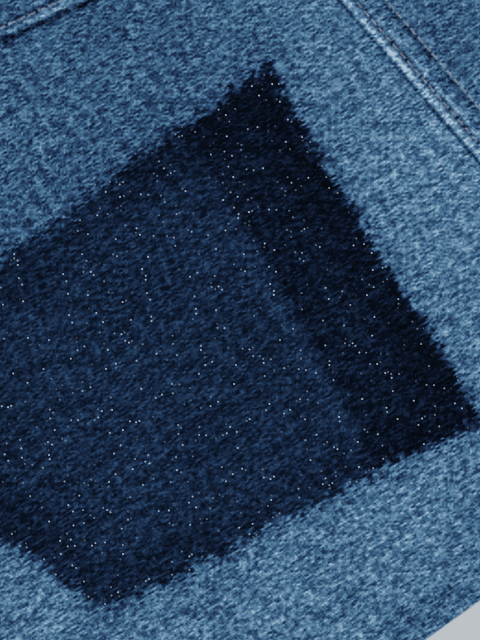
A WebGL 2 fragment shader for this texture:

```glsl
#version 300 es
precision highp float;

uniform vec2 u_resolution;
out vec4 fragColor;

// Indigo ramp, from raw denim to bleached thread
const vec3 INDIGO[6] = vec3[6](
  vec3(0.04, 0.075, 0.14), vec3(0.09, 0.16, 0.27), vec3(0.17, 0.29, 0.43),
  vec3(0.28, 0.44, 0.57), vec3(0.44, 0.58, 0.69), vec3(0.68, 0.76, 0.82));
const vec3 BACKDROP = vec3(0.74, 0.76, 0.78);
const vec3 STITCH = vec3(0.52, 0.56, 0.62);

// Layout, in canvas widths
const vec2 PATCH_LEFT = vec2(0.0, 0.781);
const vec2 PATCH_TOP = vec2(0.552, 1.185);
const vec2 PATCH_RIGHT = vec2(0.996, 0.462);
const vec2 PATCH_BOTTOM = vec2(0.217, 0.064);
const vec2 PATCH_LOW_LEFT = vec2(0.0, 0.222);
const vec2 FOLD_TOP = vec2(0.451, 0.917);
const vec2 FOLD_END = vec2(0.747, 0.396);
const vec2 SEAM_START = vec2(0.708, 1.333);
const vec2 SEAM_END = vec2(1.0, 0.995);
const vec2 HEM_START = vec2(0.0, 1.255);
const vec2 HEM_END = vec2(0.174, 1.333);

const float TWILL_ANGLE = 0.52;
const vec2 THREAD_FREQ = vec2(105.0, 225.0);
const float SPECK_FREQ = 125.0;
const float STITCH_STEP = 0.023;

float hash(vec2 p) {
  return fract(sin(dot(p, vec2(127.1, 311.7))) * 43758.5453);
}

float noise(vec2 p) {
  vec2 i = floor(p), f = fract(p);
  f = f * f * (3.0 - 2.0 * f);
  return mix(mix(hash(i), hash(i + vec2(1, 0)), f.x),
             mix(hash(i + vec2(0, 1)), hash(i + vec2(1, 1)), f.x), f.y);
}

// Signed distance to the line a-b, positive on its left
float side(vec2 p, vec2 a, vec2 b) {
  vec2 d = normalize(b - a);
  return dot(p - a, vec2(-d.y, d.x));
}

float ridge(float d, float width) {
  return exp(-d * d / (width * width));
}

// Row of dashes along a-b, shifted sideways by offset
float stitches(vec2 p, vec2 a, vec2 b, float offset) {
  float along = abs(fract(dot(p - a, normalize(b - a)) / STITCH_STEP) - 0.5);
  return ridge(side(p, a, b) - offset, 0.0028) * (1.0 - smoothstep(0.3, 0.42, along));
}

vec3 indigo(float tone) {
  vec3 c = INDIGO[0] * (1.0 + 0.55 * clamp(tone, -1.0, 0.0));
  for (int i = 1; i < 6; i++) c = mix(c, INDIGO[i], clamp(tone - float(i - 1), 0.0, 1.0));
  return c;
}

void main() {
  vec2 p = gl_FragCoord.xy / u_resolution.x;
  float ca = cos(TWILL_ANGLE), sa = sin(TWILL_ANGLE);
  vec2 q = vec2(ca * p.x + sa * p.y, ca * p.y - sa * p.x);

  // Weave: short slanted threads, crossing grain and broad wear
  float thread = noise(q * THREAD_FREQ) - 0.5;
  float grain = noise(p * 260.0 + 31.0) - 0.5;
  float streak = noise(q * vec2(5.0, 60.0)) - 0.5;
  float wear = noise(p * 7.0) + 0.5 * noise(p * 19.0) - 0.75;

  // Washed ground, paler to the right and at the foot
  float pale = max(smoothstep(0.35, 0.85, p.x), 1.0 - smoothstep(0.1, 0.6, p.y));
  float ground = 2.4 + 0.65 * pale + 0.3 * wear + 0.35 * streak;
  ground -= 0.7 * smoothstep(0.72, 1.0, p.x) * (1.0 - smoothstep(0.0, 0.22, p.y));

  // Seam on the upper right
  float seam = side(p, SEAM_START, SEAM_END);
  ground -= 0.5 * smoothstep(0.0, 0.04, seam);
  ground += 1.5 * ridge(seam - 0.009, 0.007) + 1.0 * ridge(seam - 0.036, 0.005);
  ground -= 1.5 * ridge(seam + 0.002, 0.004) + 1.3 * ridge(seam - 0.024, 0.005);
  ground -= 0.9 * ridge(seam - 0.066, 0.006);

  // Hem on the upper left
  float hem = side(p, HEM_START, HEM_END);
  ground += 1.1 * ridge(hem - 0.006, 0.006);
  ground -= 1.9 * ridge(hem + 0.008, 0.008) + 0.7 * ridge(hem - 0.024, 0.006);

  // Unfaded patch with a darker border and a faint fold
  float edgeUpper = side(p, PATCH_LEFT, PATCH_TOP);
  float edgeRight = side(p, PATCH_TOP, PATCH_RIGHT);
  float edgeLower = side(p, PATCH_RIGHT, PATCH_BOTTOM);
  float edgeLeft = side(p, PATCH_BOTTOM, PATCH_LOW_LEFT);
  float edge = max(max(edgeUpper, edgeRight), max(edgeLower, edgeLeft));
  float fold = side(p, FOLD_TOP, FOLD_END) + 0.012 * wear;
  float foldSpan = smoothstep(0.3, 0.45, p.y) * (1.0 - smoothstep(0.75, 1.0, p.y));
  float inner = 0.85 + 0.3 * wear + 0.25 * streak;
  inner -= 0.65 * smoothstep(-0.03, 0.05, fold);
  inner -= 0.4 * smoothstep(-0.13, -0.02, edge);
  inner += 0.5 * foldSpan * ridge(fold, 0.02);

  // Ragged fade between patch and ground
  float ragged = edge + 0.022 * (noise(p * 65.0) - 0.5) + 0.014 * thread + 0.012 * wear;
  float faded = smoothstep(-0.012, 0.02, ragged);
  float halo = 0.75 * exp(-max(edge, 0.0) / 0.03);
  float tone = mix(inner, ground - halo, faded);
  tone += mix(1.7, 2.5, faded) * thread + mix(1.1, 1.7, faded) * grain;
  vec3 color = indigo(tone);

  // White weft specks, densest in the dark cloth
  vec2 cell = q * SPECK_FREQ;
  cell.x += 0.5 * mod(floor(cell.y), 2.0);
  vec2 id = floor(cell);
  vec2 jitter = 0.3 * (vec2(hash(id + 7.3), hash(id + 19.1)) - 0.5);
  float dot0 = 1.0 - smoothstep(0.12, 0.42, length(fract(cell) - 0.5 - jitter));
  float fringe = ridge(edge + 0.008, 0.008);
  float speck = dot0 * smoothstep(0.9 - 0.1 * fringe, 1.0, hash(id));
  color = mix(color, INDIGO[5], speck * mix(0.85, 0.25, faded));

  // Sewing thread
  float sewn = stitches(p, SEAM_START, SEAM_END, 0.024)
             + stitches(p, SEAM_START, SEAM_END, 0.073)
             + stitches(p, HEM_START, HEM_END, 0.018);
  color = mix(color, STITCH + 0.2 * grain, 0.8 * min(sewn, 1.0));

  // Backdrop beyond the cloth at the lower right
  float outside = side(p, vec2(1.0, 0.083), vec2(0.885, 0.0));
  color = mix(color, BACKDROP, smoothstep(-0.003, 0.003, outside));
  fragColor = vec4(color, 1.0);
}
```
